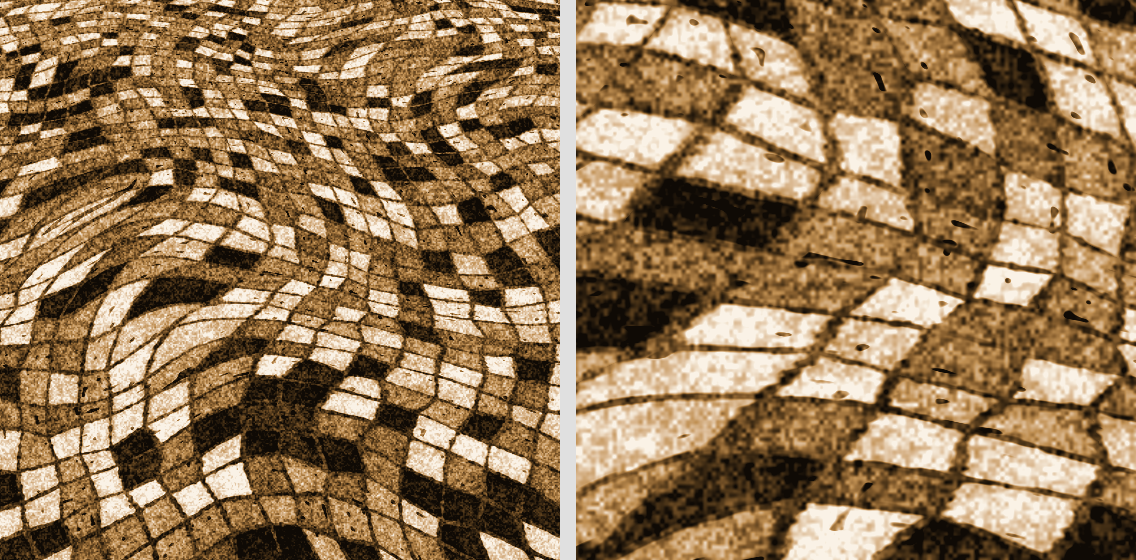
Left, the full canvas; right, a detail of the centre.
Reproduce this texture procedurally as a three.js fragment shader.

```glsl
// Worn stone mosaic floor in sepia, seen at a slant and receding upward.
// Ground coordinates are bent into waves and cut into a grid of jittered quads;
// each tile gets a tone, grain is added, and a sepia ramp colours the result.

varying vec2 vUv;

const vec2  TILE_SIZE   = vec2(0.078, 0.066); // at the near edge
const float RECESSION   = 0.56;   // shrinkage from near edge to far edge
const float BEND        = 0.095;  // height of the waves in the rows
const float JITTER      = 0.34;   // spread of the tile corners
const float CORNER      = 0.07;   // rounding of the tile corners
const float GAP         = 0.035;  // smallest half joint, in tiles
const float GAP_VARY    = 0.045;
const float EDGE_SOFT   = 0.0014; // edge blur, in canvas units
const float DARK_SHARE  = 0.19;
const float CREAM_SHARE = 0.31;
const float GRAIN       = 0.62;
const float GRAIN_FREQ  = 390.0;

const vec3 INK    = vec3(0.06, 0.04, 0.02);
const vec3 UMBER  = vec3(0.29, 0.20, 0.09);
const vec3 BROWN  = vec3(0.53, 0.37, 0.18);
const vec3 OCHRE  = vec3(0.75, 0.56, 0.32);
const vec3 SAND   = vec3(0.86, 0.73, 0.58);
const vec3 CREAM  = vec3(0.98, 0.95, 0.90);

vec2 hash2(vec2 p) {
  vec3 q = fract(p.xyx * vec3(0.1031, 0.1030, 0.0973));
  q += dot(q, q.yzx + 33.33);
  return fract((q.xx + q.yz) * q.zy);
}

float noise(vec2 p) {
  vec2 i = floor(p), f = fract(p);
  f = f * f * (3.0 - 2.0 * f);
  float low  = mix(hash2(i).x, hash2(i + vec2(1.0, 0.0)).x, f.x);
  float high = mix(hash2(i + vec2(0.0, 1.0)).x, hash2(i + 1.0).x, f.x);
  return mix(low, high, f.y);
}

float softMin(float a, float b) {
  float h = max(CORNER - abs(a - b), 0.0) / CORNER;
  return min(a, b) - 0.25 * h * h * CORNER;
}

// Ground position, in tiles, after perspective and row waves
vec2 groundTiles(vec2 uv, float scale) {
  vec2 g = vec2(uv.x - 0.5, uv.y) / scale;
  vec2 wave = sin(vec2(4.6 * g.y + 2.0 * g.x + 0.4, 4.6 * g.x + 1.3 * g.y - 1.7));
  vec2 drift = vec2(noise(g * 2.7 + 3.0), noise(g * 2.7 + 19.0)) - 0.5;
  return (g + BEND * wave + 0.16 * drift) / TILE_SIZE;
}

vec2 corner(vec2 id) {
  return id + JITTER * (hash2(id + 71.0) - 0.5);
}

float sideDistance(vec2 p, vec2 a, vec2 b) {
  vec2 e = b - a, r = p - a;
  return (e.x * r.y - e.y * r.x) / length(e);
}

// Distance to the outline of one tile, positive inside
float tileDistance(vec2 p, vec2 id) {
  vec2 a = corner(id), b = corner(id + vec2(1.0, 0.0));
  vec2 c = corner(id + 1.0), d = corner(id + vec2(0.0, 1.0));
  return softMin(softMin(sideDistance(p, a, b), sideDistance(p, c, d)),
                 softMin(sideDistance(p, b, c), sideDistance(p, d, a)));
}

// Dark, middle or cream stone, loosely clustered
float stoneTone(vec2 id) {
  vec2 h = hash2(id + 7.0);
  float pick = h.x + 0.24 * (noise(id * 0.4 + 50.0) - 0.5);
  if (pick < DARK_SHARE) return mix(0.02, 0.15, h.y);
  if (pick > 1.0 - CREAM_SHARE) return mix(0.82, 0.99, h.y);
  return mix(0.36, 0.67, h.y);
}

vec3 sepia(float tone) {
  float t = 5.0 * clamp(tone, 0.0, 1.0);
  vec3 c = mix(INK, UMBER, min(t, 1.0));
  c = mix(c, BROWN, clamp(t - 1.0, 0.0, 1.0));
  c = mix(c, OCHRE, clamp(t - 2.0, 0.0, 1.0));
  c = mix(c, SAND,  clamp(t - 3.0, 0.0, 1.0));
  return mix(c, CREAM, clamp(t - 4.0, 0.0, 1.0));
}

void main() {
  float scale = 1.0 - RECESSION * vUv.y;
  vec2 p = groundTiles(vUv, scale);

  // Find the tile that holds this point
  vec2 id = floor(p);
  float inside = -10.0;
  for (int j = -1; j <= 1; j++) {
    for (int i = -1; i <= 1; i++) {
      vec2 candidate = floor(p) + vec2(float(i), float(j));
      float d = tileDistance(p, candidate);
      if (d > inside) { inside = d; id = candidate; }
    }
  }

  // Chipped edges and joints of uneven width
  float chipped = inside + 0.06 * (noise(p * 9.0) - 0.5);
  float gap = GAP + GAP_VARY * hash2(id + 31.0).x;
  float soft = EDGE_SOFT / (TILE_SIZE.y * scale * scale);
  float stone = smoothstep(gap - soft, gap + soft, chipped);

  // Stone with stains, darker rims and a few pits
  float tone = stoneTone(id) + 0.16 * (noise(p * 2.3 + 11.0) - 0.5);
  tone -= 0.07 * (1.0 - smoothstep(gap, gap + 0.16, chipped));
  tone -= 0.5 * smoothstep(0.88, 0.94, noise(p * 4.5 + 90.0));
  float joint = mix(0.17, 0.34, vUv.y) + 0.2 * (noise(p * 1.7 + 40.0) - 0.5);
  tone = mix(joint, tone, stone);

  // Fine and coarse grain, strongest in the middle tones
  float grain = 0.65 * noise(vUv * GRAIN_FREQ) + 0.45 * noise(vUv * GRAIN_FREQ * 0.47 + 9.0) - 0.55;
  float strength = mix(1.15, 0.7, smoothstep(0.1, 0.5, abs(tone - 0.5)));
  gl_FragColor = vec4(sepia(tone + GRAIN * strength * grain), 1.0);
}
```
